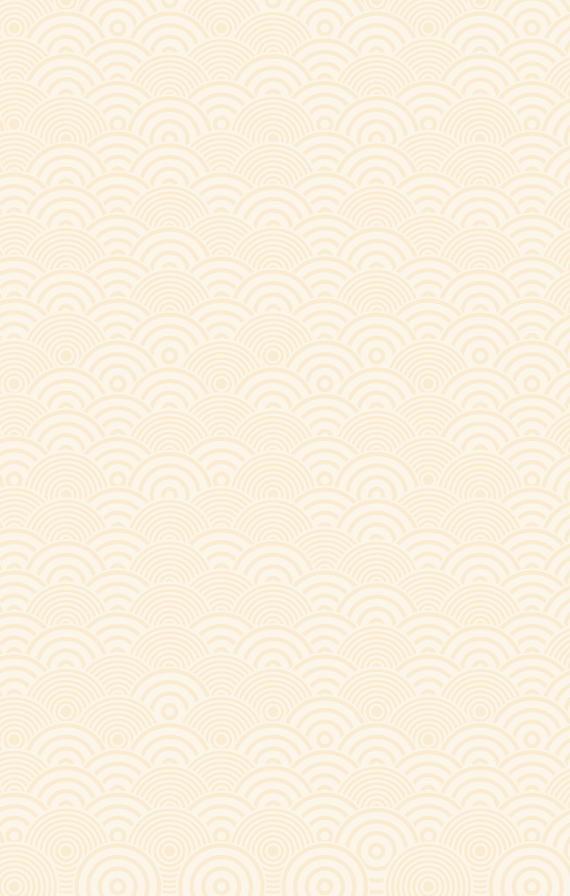
Give the GLSL for this pattern, as a Shadertoy shader.

```glsl
// Overlapping wave scallops: staggered rows of concentric discs, each row
// laid over the one above it. Discs are either finely or broadly ringed,
// and the uneven row spacing repeats as one tall band of sixteen rows.

const float CANVAS_HEIGHT = 768.0;   // design units from bottom to top
const float COLUMN_PITCH = 88.75;
const float BAND_HEIGHT = 305.0;
const float DISC_RADIUS = 38.8;
const float OUTER_RING = 35.3;
const int FIRST_ROW = -4;
const int LAST_ROW = 39;

const vec3 CREAM = vec3(0.99, 0.962, 0.912);
const vec3 SAND = vec3(0.98, 0.925, 0.815);

// Row centres, measured down from the top of a band
const float ROW_OFFSET[16] = float[16](
    0.0, 24.0, 47.0, 70.0, 83.5, 106.5, 119.5, 150.0,
    160.0, 185.0, 196.0, 221.0, 232.0, 257.0, 268.0, 293.0);

// Fine discs in a row: 0 none, 1 even columns, 2 odd columns
const int ROW_STYLE[16] = int[16](1, 1, 0, 1, 2, 0, 1, 1, 1, 0, 2, 1, 1, 0, 2, 0);

float hash(vec2 p) {
    return fract(sin(dot(p, vec2(127.1, 311.7))) * 4375.85);
}

// Coverage of a shape from its signed distance
float fill(float dist, float pixel) {
    return clamp(0.5 - dist / pixel, 0.0, 1.0);
}

// Concentric rings counted inward from the rim
float rings(float radius, float pitch, float halfWidth, float pixel) {
    float inward = OUTER_RING - radius;
    float nearest = max(round(inward / pitch), 0.0) * pitch;
    return fill(abs(inward - nearest) - halfWidth, pixel);
}

float fineRings(float radius, float pixel) {
    return rings(max(radius, 3.45), 4.55, 1.2, pixel);   // solid centre dot
}

float broadRings(float radius, float pixel) {
    return rings(max(radius, 0.5), 9.9, 1.8, pixel);     // open centre ring
}

// Chooses the ring style, with an occasional swap between discs
bool isFine(int row, float column) {
    int style = ROW_STYLE[row & 15];
    float parity = mod(column, 2.0);
    bool fine = style != 0 && parity == float(style - 1);
    bool swapped = hash(vec2(column, float(row))) > 0.92;
    return fine != swapped;
}

// Lays one row of discs over the colour beneath
vec3 paintRow(vec3 under, vec2 p, int row, float pixel) {
    float centreY = BAND_HEIGHT * float(row >> 4) + ROW_OFFSET[row & 15];
    float startX = (row & 1) == 0 ? 56.6 : 12.2;
    float column = round((p.x - startX) / COLUMN_PITCH);
    float radius = length(p - vec2(startX + column * COLUMN_PITCH, centreY));
    float ink = isFine(row, column) ? fineRings(radius, pixel) : broadRings(radius, pixel);
    return mix(under, mix(CREAM, SAND, ink), fill(radius - DISC_RADIUS, pixel));
}

void mainImage(out vec4 fragColor, in vec2 fragCoord) {
    float pixel = CANVAS_HEIGHT / iResolution.y;
    vec2 p = vec2(fragCoord.x, iResolution.y - fragCoord.y) * pixel;

    // Paint from the top row down so lower rows sit in front
    vec3 colour = CREAM;
    for (int row = FIRST_ROW; row <= LAST_ROW; row++) {
        colour = paintRow(colour, p, row, pixel);
    }
    fragColor = vec4(colour, 1.0);
}
```
